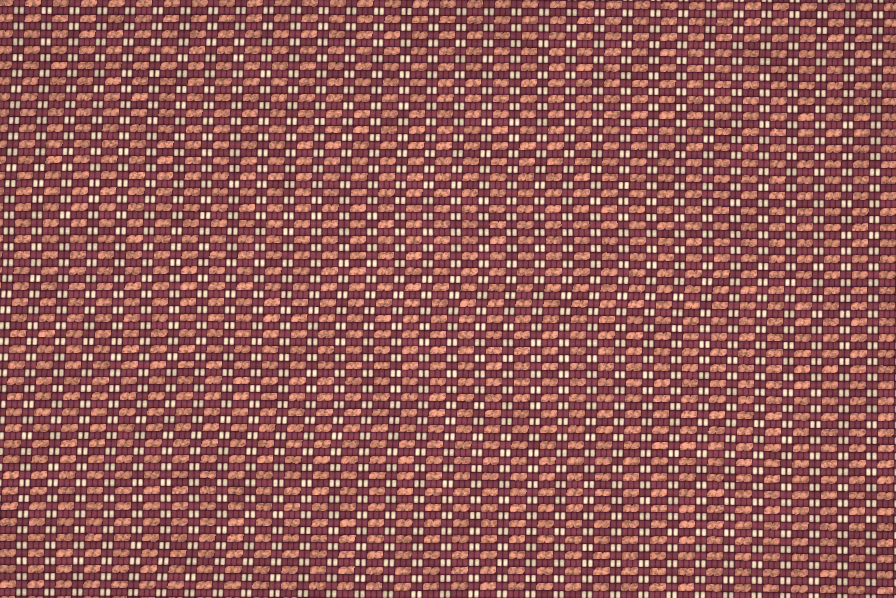
This texture is drawn by a WebGL 1 fragment shader. Its source:

```glsl
precision highp float;
// Woven upholstery cloth: cream stitch pairs and nubby coral tufts on plum yarn.

uniform vec2 u_resolution;

#define COLUMNS 32.0      // repeats across
#define ROWS 38.0         // repeats down
#define CREAM_SHARE 0.42  // part of a repeat held by the cream column
#define LEAN 1.0          // sideways drift of the columns, in repeats
#define SAG 0.3           // bend of the rows, in repeats
#define WEAR 0.16         // brightness change between stitches
#define FUZZ 0.45         // roughness of the coral yarn
#define SOFTNESS 0.14     // edge blur, in row heights

const vec3 GAP   = vec3(0.29, 0.10, 0.15);
const vec3 PLUM  = vec3(0.50, 0.25, 0.29);
const vec3 CORAL = vec3(0.86, 0.57, 0.47);
const vec3 CREAM = vec3(0.89, 0.82, 0.69);

float hash(vec2 p) {
  vec3 q = fract(vec3(p.xyx) * 0.1031);
  q += dot(q, q.yzx + 33.33);
  return fract((q.x + q.y) * q.z);
}

float noise(vec2 p) {
  vec2 i = floor(p);
  vec2 f = fract(p);
  f = f * f * (3.0 - 2.0 * f);
  return mix(mix(hash(i), hash(i + vec2(1.0, 0.0)), f.x),
             mix(hash(i + vec2(0.0, 1.0)), hash(i + 1.0), f.x), f.y);
}

float roundBox(vec2 p, vec2 halfSize, float radius) {
  vec2 d = abs(p) - halfSize + radius;
  return length(max(d, 0.0)) + min(max(d.x, d.y), 0.0) - radius;
}

float cover(float dist, float blur) {
  return 1.0 - smoothstep(-blur, blur, dist);
}

// A block of upright yarns, rounded across their width; size is in row units.
vec3 stitches(vec2 p, vec2 size, float count, float fill, vec3 tint, float blur) {
  float width = size.x / count;
  float yarn = clamp(floor(p.x / width), 0.0, count - 1.0);
  vec2 q = p - vec2((yarn + 0.5) * width, 0.5);
  float mask = cover(roundBox(q, vec2(width * fill, 0.47), 0.2), blur);
  float bulge = 1.06 - 1.0 * q.x * q.x - 0.9 * q.y * q.y;
  return mix(GAP, tint * bulge, mask);
}

// Distance to a slanted oval lump of yarn.
float lump(vec2 q, vec2 radius) {
  q.x -= 0.35 * q.y;
  return (length(q / radius) - 1.0) * radius.y;
}

// A loose coral tuft: two lumps side by side with a frayed outline.
vec3 tuft(vec2 p, vec2 size, float seed, float blur) {
  vec2 q = p - vec2(size.x * (0.5 + 0.06 * (seed - 0.5)), 0.5);
  float fray = noise(p * 3.5 + seed * 91.0) - 0.5;
  vec2 radius = vec2(size.x * 0.31, 0.57);
  vec2 offset = vec2(size.x * 0.24, 0.10 * (seed - 0.5));
  float edge = min(lump(q - offset, radius), lump(q + offset, radius));
  float shade = 0.90 - 0.45 * edge + FUZZ * fray;
  shade -= 0.2 * noise(p * vec2(7.0, 8.0) + seed * 37.0);
  float mask = cover(edge + FUZZ * 0.4 * fray, blur);
  return mix(GAP, CORAL * min(shade, 1.05), mask);
}

void main() {
  vec2 uv = gl_FragCoord.xy / u_resolution;

  // Let the cloth lie slightly askew.
  vec2 cloth = uv * vec2(COLUMNS, ROWS);
  cloth.x -= LEAN * (uv.y - 0.5) * (1.0 - 0.75 * uv.x);
  cloth.x += 0.08 * (noise(uv * vec2(5.0, 9.0)) - 0.5);
  cloth.y += SAG * (uv.x - 0.5) * (uv.x + 0.6);
  cloth.y += 0.1 * (noise(uv * vec2(9.0, 4.0) + 17.0) - 0.5);

  // Each repeat has two columns and two rows, filled like a checkerboard.
  float row = floor(cloth.y * 2.0);
  float upper = mod(row, 2.0);
  float column = floor(cloth.x);
  float across = fract(cloth.x);
  float wide = step(CREAM_SHARE, across);
  float seed = hash(vec2(column * 2.0 + wide, row) + 11.0);

  // Local coordinates with one row as the unit of length.
  float repeatWidth = 1.5 * 2.0 * ROWS / COLUMNS;
  float share = mix(CREAM_SHARE, 1.0 - CREAM_SHARE, wide);
  vec2 size = vec2(share * repeatWidth, 1.0);
  vec2 local = vec2((across - wide * CREAM_SHARE) * repeatWidth,
                    fract(cloth.y * 2.0));
  float blur = max(SOFTNESS, ROWS * 1.3 / u_resolution.y);

  // Choose the yarn of this block.
  vec3 color;
  if (wide > 0.5 && upper > 0.5) {
    color = tuft(local, size, seed, blur);
  } else if (wide < 0.5 && upper < 0.5) {
    color = stitches(local, size, 2.0, 0.36, CREAM, blur);
  } else {
    color = stitches(local, size, 2.0 + wide, 0.46, PLUM, blur);
  }

  // Uneven dye, fine fibres and softer light toward the corners.
  color *= 1.0 + WEAR * (seed - 0.5);
  color *= 0.93 + 0.14 * noise(cloth * vec2(13.0, 9.0));
  color *= 0.98 + 0.04 * noise(uv * vec2(4.0, 3.0) + 5.0);
  vec2 fromCenter = uv - vec2(0.5, 0.45);
  color *= 1.04 - 0.2 * dot(fromCenter, fromCenter);
  gl_FragColor = vec4(clamp(color, 0.0, 1.0), 1.0);
}
```
